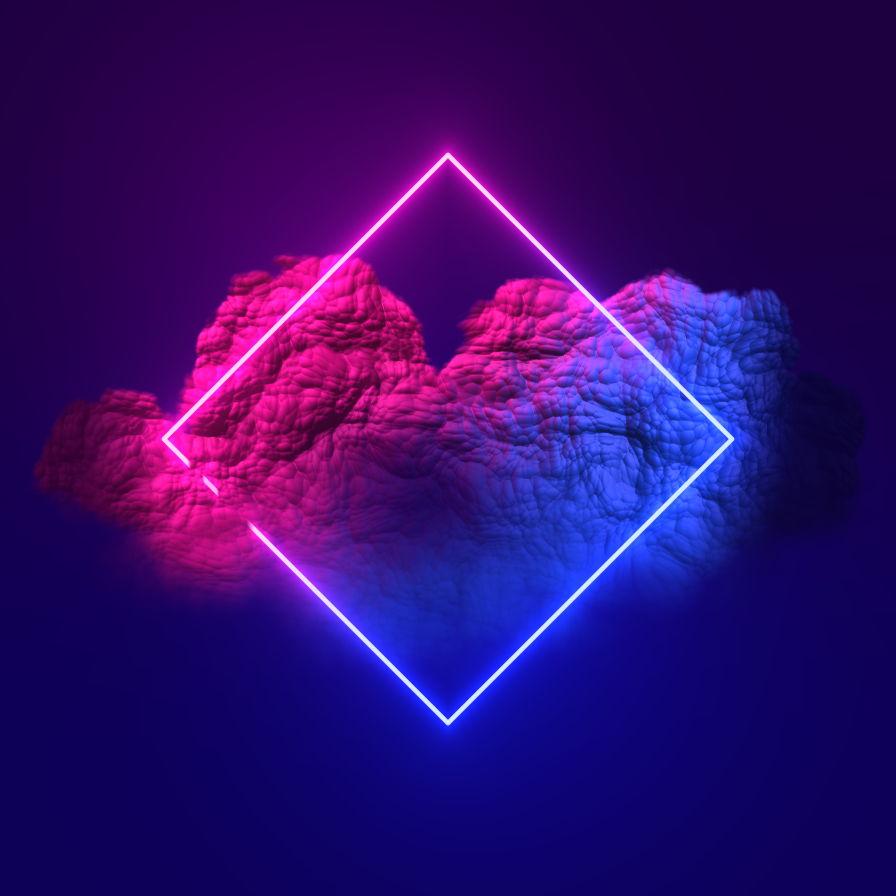
This background is drawn by a Shadertoy shader. Its source:

```glsl
// Neon diamond frame glowing around billowing pink and blue clouds on deep violet.

vec2 hash2(vec2 p) {
    vec3 q = fract(p.xyx * vec3(0.1031, 0.1030, 0.0973));
    q += dot(q, q.yzx + 33.33);
    return fract((q.xx + q.yz) * q.zy);
}

float gradientNoise(vec2 p) {
    vec2 i = floor(p), f = fract(p), u = f * f * (3.0 - 2.0 * f);
    vec2 x = vec2(1, 0), y = vec2(0, 1);
    float a = dot(hash2(i) * 2.0 - 1.0, f);
    float b = dot(hash2(i + x) * 2.0 - 1.0, f - x);
    float c = dot(hash2(i + y) * 2.0 - 1.0, f - y);
    float d = dot(hash2(i + 1.0) * 2.0 - 1.0, f - 1.0);
    return mix(mix(a, b, u.x), mix(c, d, u.x), u.y);
}

float fbm(vec2 p) {
    float sum = 0.0, amp = 0.5;
    for (int i = 0; i < 4; i++) {
        sum += amp * gradientNoise(p);
        p = p * 2.03 + 7.1;
        amp *= 0.5;
    }
    return sum;
}

// Highest of the rounded domes scattered over a jittered grid
float puffs(vec2 p) {
    vec2 cell = floor(p);
    float top = 0.0;
    for (int j = -1; j <= 1; j++)
    for (int i = -1; i <= 1; i++) {
        vec2 c = cell + vec2(i, j);
        vec2 d = p - c - 0.15 - 0.7 * hash2(c + 50.0);
        top = max(top, 1.0 - dot(d, d) / 0.85);
    }
    return top;
}

float billow(vec2 p) {
    p += 0.035 * vec2(gradientNoise(p * 13.0), gradientNoise(p * 13.0 + 40.0));
    float sum = 0.0, amp = 0.5, freq = 10.0;
    for (int i = 0; i < 4; i++) {
        sum += amp * puffs(p * freq + float(i) * 9.7);
        freq *= 2.1;
        amp *= 0.48;
    }
    return sum;
}

// Union of ellipses (centre, radii), positive inside
float envelope(vec2 p, vec4 lobes[6]) {
    float e = -1.0;
    for (int i = 0; i < 6; i++) {
        vec4 l = lobes[i];
        e = max(e, (1.0 - length((p - l.xy) / l.zw)) * min(l.z, l.w));
    }
    return e;
}

// Blend one lit cloud bank over the colour behind it
vec3 addCloud(vec3 behind, vec2 p, float body, float seed) {
    if (body < -0.06) return behind;
    vec2 q = p + seed, e = vec2(0.002, 0);
    float b = billow(q);
    float crisp = smoothstep(0.32, 0.50, p.y);
    vec2 slope = vec2(billow(q + e.xy) - b, billow(q + e.yx) - b) / e.x;
    vec3 n = normalize(vec3(-slope * 0.065 * mix(0.25, 1.0, crisp), 1.0));
    float h = body + 0.07 * (b - 0.58);
    float cover = smoothstep(0.0, mix(0.12, 0.010, crisp), h);

    // Pink light from the upper left, blue from the right and below
    float side = p.x - 0.62 + 1.2 * (0.58 - p.y) + 0.09 * n.x;
    float cool = smoothstep(-0.16, 0.16, side);
    vec3 tint = mix(vec3(0.98, 0.06, 0.57), vec3(0.13, 0.29, 0.97), cool);
    vec3 lightDir = normalize(mix(vec3(-0.4, 0.65, 0.6), vec3(0.35, 0.35, 0.7), cool));
    float light = max(dot(n, lightDir), 0.0);
    float rim = exp(-max(h, 0.0) / 0.035);
    vec3 col = tint * (0.22 + 0.72 * light + 0.22 * rim) * mix(0.65, 1.1, b);
    col += vec3(0.20, 0.12, 0.16) * pow(light, 6.0) * crisp;

    // Unlit heart and far wings
    vec2 heart = (p - vec2(0.47, 0.44)) / vec2(0.125, 0.095);
    col = mix(col, vec3(0.10, 0.0, 0.29), 0.88 * exp(-dot(heart, heart)));
    col = mix(col, vec3(0.04, 0.0, 0.18), 0.95 * smoothstep(0.77, 0.89, p.x + 0.2 * (0.5 - p.y)));
    col = mix(col, vec3(0.16, 0.0, 0.18), 0.85 * smoothstep(0.21, 0.09, p.x));
    return mix(behind, col, cover * mix(0.75, 1.0, crisp));
}

void mainImage(out vec4 fragColor, in vec2 fragCoord) {
    float size = min(iResolution.x, iResolution.y);
    vec2 p = (fragCoord - 0.5 * iResolution.xy) / size + 0.5;
    vec2 c = p - vec2(0.5, 0.51);

    // Violet backdrop with a purple upper and a blue lower glow
    vec3 col = mix(vec3(0.05, 0.0, 0.34), vec3(0.11, 0.0, 0.25), smoothstep(0.1, 0.9, p.y));
    vec2 up = p - vec2(0.36, 0.74), low = p - vec2(0.56, 0.30);
    col += vec3(0.14, 0.0, 0.12) * exp(-dot(up, up) / 0.07);
    col += vec3(0.0, 0.02, 0.20) * exp(-dot(low, low) / 0.07);

    // Cloud banks from back to front
    vec2 w = p + 0.045 * vec2(fbm(p * 9.0), fbm(p * 9.0 + 31.0));
    vec4 back[6] = vec4[6](vec4(0.35, 0.56, 0.13, 0.15), vec4(0.61, 0.53, 0.12, 0.16),
        vec4(0.73, 0.53, 0.13, 0.16), vec4(0.82, 0.55, 0.07, 0.13),
        vec4(0.88, 0.47, 0.09, 0.11), vec4(0.13, 0.48, 0.08, 0.075));
    vec4 middle[6] = vec4[6](vec4(0.24, 0.42, 0.15, 0.12), vec4(0.28, 0.50, 0.09, 0.09),
        vec4(0.41, 0.53, 0.10, 0.09), vec4(0.67, 0.47, 0.10, 0.13),
        vec4(0.50, 0.40, 0.28, 0.14), vec4(0.76, 0.42, 0.13, 0.12));
    vec4 front[6] = vec4[6](vec4(0.37, 0.47, 0.09, 0.13), vec4(0.46, 0.46, 0.08, 0.115),
        vec4(0.54, 0.42, 0.08, 0.10), vec4(0.62, 0.37, 0.07, 0.08),
        vec4(0.25, 0.44, 0.09, 0.06), vec4(0.46, 0.35, 0.19, 0.10));
    col = addCloud(col, p, envelope(w, back), 0.0);
    col = addCloud(col, p, envelope(w, middle), 3.7);
    col = addCloud(col, p, envelope(w, front), 8.3);

    // Neon frame, hidden in two short stretches at the lower left
    vec2 a = abs(c);
    float along = clamp((a.x - a.y) / 0.634 + 0.5, 0.0, 1.0);
    float d = length(a - 0.317 * vec2(along, 1.0 - along));
    float gap = smoothstep(0.208, 0.214, p.x) * smoothstep(0.286, 0.274, p.x);
    gap *= 1.0 - 0.8 * smoothstep(0.010, 0.006, abs(p.x - 0.235));
    float shown = 1.0 - gap * step(c.y, 0.0);
    float hue = smoothstep(-0.30, 0.30, c.x - c.y);
    vec3 neon = mix(vec3(1.0, 0.06, 0.68), vec3(0.08, 0.22, 1.0), hue);
    col += neon * (0.65 * exp(-d / 0.008) * shown + 0.24 * exp(-d / 0.045));
    vec3 core = mix(vec3(1.0, 0.84, 0.97), vec3(0.84, 0.92, 1.0), hue);
    float edge = 0.7 / size;
    col = mix(col, core, shown * smoothstep(0.0026 + edge, 0.0026 - edge, d));

    fragColor = vec4(clamp(col, 0.0, 1.0), 1.0);
}
```
